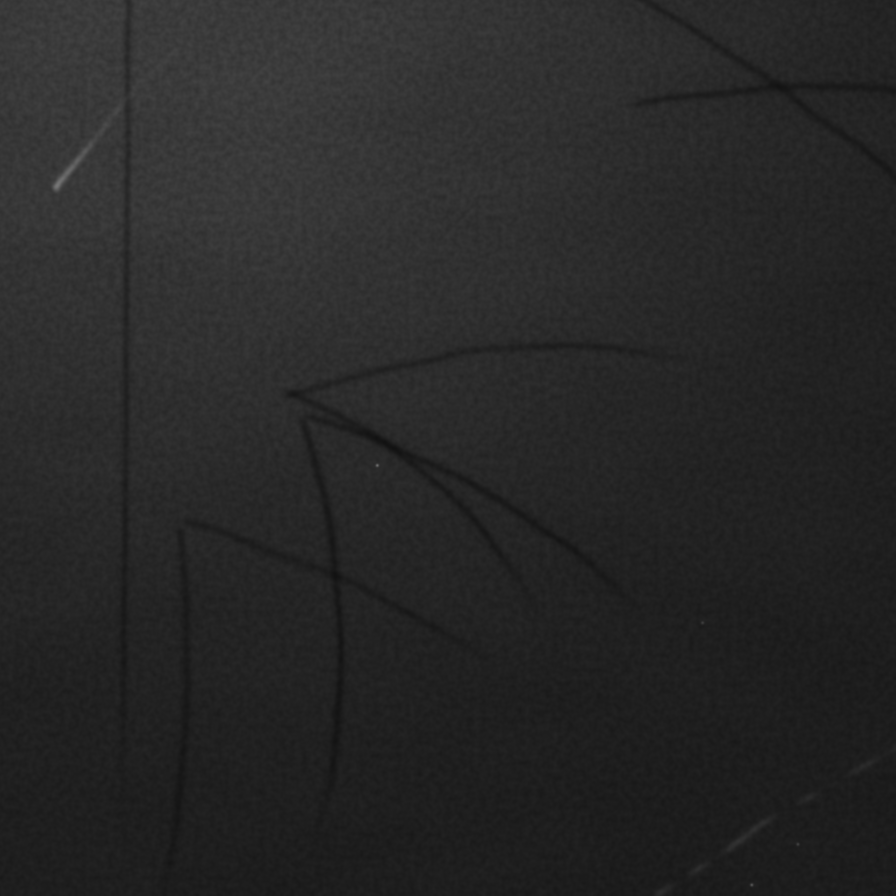
Give the GLSL for this texture, as a three.js fragment shader.

```glsl
varying vec2 vUv;

#define SHADOW_TONE 0.106
#define GLOW_TONE 0.125
#define GLOW_CENTRE vec2(0.2, 0.98)
#define GRAIN_SCALE 125.0
#define GRAIN_STRENGTH 0.034
#define MOTTLE_STRENGTH 0.014
#define SCRATCH_WIDTH 0.0048
#define SCRATCH_DEPTH 0.36
#define SCRATCH_LENGTH 0.48
#define CREASE_DEPTH 0.27
#define SCUFF_TONE 0.3

float hash(vec2 p) {
  vec3 q = fract(p.xyx * vec3(0.1031, 0.103, 0.0973));
  q += dot(q, q.yzx + 33.33);
  return fract((q.x + q.y) * q.z);
}

vec2 gradient(vec2 cell) {
  float angle = 6.28318 * hash(cell);
  return vec2(cos(angle), sin(angle));
}

float gradientNoise(vec2 p) {
  vec2 i = floor(p);
  vec2 f = p - i;
  vec2 w = f * f * f * (f * (f * 6.0 - 15.0) + 10.0);
  vec2 e = vec2(1.0, 0.0);
  float low = mix(dot(gradient(i), f), dot(gradient(i + e), f - e), w.x);
  float high = mix(dot(gradient(i + e.yx), f - e.yx), dot(gradient(i + 1.0), f - 1.0), w.x);
  return mix(low, high, w.y);
}

// Soft arc: x is its coverage, y the position along it
vec2 arc(vec2 p, vec2 start, float angle, float len, float bend, float width) {
  vec2 dir = vec2(cos(angle), sin(angle));
  p -= start;
  float u = dot(p, dir) / len;
  float slope = 4.0 * bend * (1.0 - 2.0 * u) / len;
  float offset = dot(p, vec2(-dir.y, dir.x)) - 4.0 * bend * u * (1.0 - u);
  float d = offset / (width * sqrt(1.0 + slope * slope));
  float ends = smoothstep(0.0, 0.03, u) * (1.0 - smoothstep(0.65, 1.0, u));
  return vec2(exp(-d * d) * ends, u);
}

// Pairs of scratches fanning out from knots that climb to the upper right
float scratches(vec2 p) {
  float light = 1.0;
  for (int i = 0; i < 4; i++) {
    float id = float(i);
    float t = id / 3.0;
    float climb = t * t * t;
    float odd = mod(id, 2.0);
    vec2 knot = mix(vec2(0.2, 0.42), vec2(0.58, 0.91), climb) + vec2(0.12, 0.1) * odd;
    for (int j = 0; j < 2; j++) {
      float steep = float(j);
      float seed = hash(vec2(id + 3.0, steep + 7.0));
      vec2 start = knot - vec2(0.0, 0.13) * climb * climb * (1.0 - steep);
      float angle = -0.45 + 0.75 * t - 0.35 * odd - steep * mix(1.2, 0.6, t);
      float len = SCRATCH_LENGTH * (0.78 + 0.35 * seed);
      float bend = mix(0.015, 0.045, fract(seed * 7.3));
      float depth = SCRATCH_DEPTH * mix(0.7, 1.0, fract(seed * 13.7));
      light *= 1.0 - depth * arc(p, start, angle, len, bend, SCRATCH_WIDTH).x;
    }
  }
  return light;
}

// Faint upright fold near the left side
float crease(vec2 p) {
  float d = (p.x - 0.136 - 0.008 * p.y) / 0.0042;
  return 1.0 - CREASE_DEPTH * exp(-d * d) * smoothstep(0.03, 0.3, p.y);
}

// Pale, broken rub marks in two opposite corners
float scuffs(vec2 p) {
  float patches = smoothstep(-0.35, 0.4, gradientNoise(p * 28.0));
  vec2 upper = arc(p, vec2(0.057, 0.785), 0.79, 0.31, 0.012, 0.0042);
  vec2 lower = arc(p, vec2(0.73, -0.005), 0.56, 0.45, 0.006, 0.0042);
  float fade = exp(-5.0 * max(upper.y, 0.0));
  return SCUFF_TONE * (upper.x * fade * (0.5 + 0.5 * patches) + 0.24 * lower.x * patches);
}

// Tiny dust specks
float dust(vec2 p) {
  float tone = 0.0;
  for (int i = 0; i < 4; i++) {
    float id = float(i);
    vec2 spot = vec2(hash(vec2(id, 11.0)), hash(vec2(id, 23.0)));
    float d = length(p - spot) / 0.0018;
    tone += mix(0.1, 0.3, hash(vec2(id, 41.0))) * exp(-d * d);
  }
  return tone;
}

void main() {
  // Dim surface lit from the upper left
  vec2 away = vUv - GLOW_CENTRE;
  float glow = exp(-dot(away * away, vec2(2.2, 2.9)));
  float tone = SHADOW_TONE + GLOW_TONE * glow;

  // Broad mottling and fine grain
  float mottle = gradientNoise(vUv * vec2(5.0, 11.0)) + 0.5 * gradientNoise(vUv * vec2(17.0, 26.0));
  float grain = gradientNoise(vUv * GRAIN_SCALE) + 0.6 * gradientNoise(vUv * GRAIN_SCALE * 1.8 + 17.0);
  tone += (MOTTLE_STRENGTH * mottle + GRAIN_STRENGTH * grain) * (0.6 + 0.5 * glow);

  // Marks, bent a little by slow noise
  vec2 bent = vUv + 0.007 * vec2(gradientNoise(vUv * 9.0), gradientNoise(vUv * 9.0 + 31.0));
  tone *= scratches(bent) * crease(vUv + 0.2 * (bent - vUv));
  tone += scuffs(bent) + dust(vUv);

  gl_FragColor = vec4(vec3(tone), 1.0);
}
```
